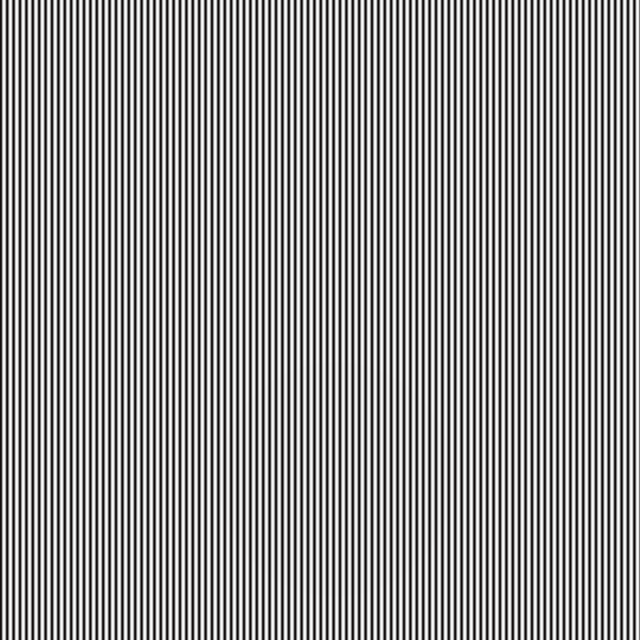
Give the GLSL for this pattern, as a WebGL 2 fragment shader.

```glsl
#version 300 es
precision highp float;
// Fine vertical stripes, one hundred across the canvas, with soft flanks.
// A cosine wave runs ink - grey - paper - grey through each repeat; a very
// faint disc in the lower half dims the stripes a little.

#define STRIPES 100.0
#define DARK_CENTRE 0.125
#define DISC_CENTRE vec2(0.525, 0.251)
#define DISC_RADIUS 0.183
#define DISC_DIMMING 0.008
#define INK vec3(0.04, 0.02, 0.02)
#define GREY vec3(0.63)
#define PAPER vec3(0.99)

const float TAU = 6.2831853;

uniform vec2 u_resolution;
out vec4 fragColor;

// Coverage of the faint disc, 1 inside and 0 outside.
float discMask(vec2 uv, float pixel) {
    float signedDistance = length(uv - DISC_CENTRE) - DISC_RADIUS;
    return 1.0 - smoothstep(-pixel, pixel, signedDistance);
}

// Wave across the stripes: -1 on the dark line, +1 on the light line.
// It flattens once a stripe is too narrow for the pixels to hold.
float stripeWave(float x, float pixel) {
    float phase = fract(x * STRIPES - DARK_CENTRE);
    float resolved = 1.0 - smoothstep(0.3, 0.6, pixel * STRIPES);
    return -cos(TAU * phase) * resolved;
}

// Smooth curve through ink (-1), grey (0) and paper (+1).
vec3 waveColour(float wave) {
    vec3 slope = 0.5 * (PAPER - INK);
    vec3 bend = 0.5 * (PAPER + INK) - GREY;
    return GREY + wave * (slope + wave * bend);
}

void main() {
    vec2 uv = gl_FragCoord.xy / u_resolution;
    float pixel = 1.0 / u_resolution.x;
    vec3 colour = waveColour(stripeWave(uv.x, pixel));
    colour *= 1.0 - DISC_DIMMING * discMask(uv, pixel);
    fragColor = vec4(colour, 1.0);
}
```
